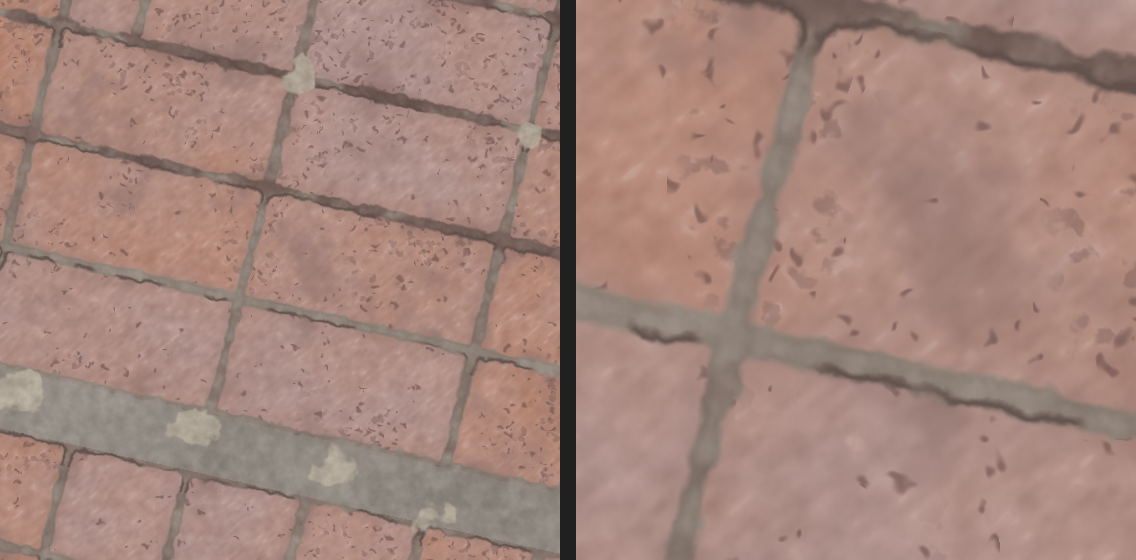
Left, the full canvas; right, a detail of the centre.
Write a Shadertoy shader that draws this texture.

```glsl
// Weathered clay paving: tilted courses of bricks, a wide mortar band and a row of half bricks.

// Layout, in canvas units (lattice steps) and lattice units (band, offsets)
const vec2 ANCHOR = vec2(0.427, 0.466);
const vec2 STEP_ACROSS = vec2(0.419, -0.094);
const vec2 STEP_UP = vec2(0.050, 0.198);
const float BAND_TOP = -1.04;
const float BAND_BOTTOM = -1.56;
const float HALF_BRICK_SHIFT = 0.03;
const float CUT_AT = 0.32;
const float JOINT = 0.0095;
const float CORNER = 0.007;
const float SOFTNESS = 0.003;

// Colours
const vec3 MAUVE = vec3(0.690, 0.575, 0.555);
const vec3 ORANGE = vec3(0.720, 0.530, 0.450);
const vec3 FLECK = vec3(0.770, 0.655, 0.620);
const vec3 GRIME = vec3(0.540, 0.425, 0.405);
const vec3 PIT = vec3(0.440, 0.325, 0.310);
const vec3 MORTAR = vec3(0.565, 0.515, 0.475);
const vec3 BAND_GREY = vec3(0.570, 0.540, 0.510);
const vec3 DARK_JOINT = vec3(0.455, 0.375, 0.350);
const vec3 LIME = vec3(0.700, 0.660, 0.600);

vec2 hash2(vec2 p) {
    vec3 q = fract(p.xyx * vec3(0.1031, 0.1030, 0.0973));
    q += dot(q, q.yzx + 33.33);
    return fract((q.xx + q.yz) * q.zy);
}

float noise(vec2 p) {
    vec2 i = floor(p), f = fract(p);
    f = f * f * (3.0 - 2.0 * f);
    float low = mix(hash2(i).x, hash2(i + vec2(1, 0)).x, f.x);
    float high = mix(hash2(i + vec2(0, 1)).x, hash2(i + vec2(1, 1)).x, f.x);
    return mix(low, high, f.y);
}

float fbm(vec2 p) {
    float sum = 0.0, gain = 0.53;
    for (int i = 0; i < 4; i++) {
        sum += gain * noise(p);
        p = mat2(1.6, 1.2, -1.2, 1.6) * p + 7.3;
        gain *= 0.5;
    }
    return sum;
}

// Cellular specks: one dot of random size in some of the cells
float specks(vec2 p, float density) {
    vec2 cell = floor(p);
    float cover = 0.0;
    for (int y = -1; y <= 1; y++)
    for (int x = -1; x <= 1; x++) {
        vec2 id = cell + vec2(x, y);
        vec2 pick = hash2(id + 61.7);
        float radius = mix(0.2, 0.5, pick.y);
        float dist = length(p - id - hash2(id));
        cover = max(cover, step(pick.x, density) * (1.0 - smoothstep(radius * 0.2, radius, dist)));
    }
    return cover;
}

float roundBox(vec2 p, vec2 halfSize, float r) {
    vec2 d = abs(p) - halfSize + r;
    return length(max(d, 0.0)) + min(max(d.x, d.y), 0.0) - r;
}

void mainImage(out vec4 fragColor, in vec2 fragCoord) {
    vec2 p = fragCoord / iResolution.y;
    vec2 q = inverse(mat2(STEP_ACROSS, STEP_UP)) * (p - ANCHOR);
    vec2 size = vec2(length(STEP_ACROSS), length(STEP_UP));
    float blur = max(SOFTNESS, 1.0 / iResolution.y);
    float broad = fbm(p * 7.0 + 3.1), middle = fbm(p * 22.0 + 14.0), fine = fbm(p * 60.0);

    // Brick cell: full bricks above the band, half-width bricks below it
    bool below = q.y < BAND_BOTTOM;
    float inBand = step(BAND_BOTTOM, q.y) * step(q.y, BAND_TOP);
    vec2 scale = vec2(below ? 0.5 : 1.0, 1.0);
    vec2 grid = vec2(q.x, q.y < 0.0 ? -q.y / BAND_TOP : q.y);
    if (below) grid = vec2((q.x + HALF_BRICK_SHIFT) / scale.x, q.y - BAND_BOTTOM - 1.0);
    vec2 cell = floor(grid), local = grid - cell;
    vec2 brickSize = size * scale;

    // Signed distance to the brick edge, chipped by noise
    float d = roundBox((local - 0.5) * brickSize, brickSize * 0.5 - JOINT, CORNER);
    if (cell == vec2(-1, 2)) d = max(d, JOINT - abs(local.x - CUT_AT) * size.x);
    float bandDist = min(BAND_TOP - q.y, q.y - BAND_BOTTOM) * size.y + JOINT;
    d = mix(d, bandDist, inBand);
    d += (fine - 0.5) * 0.013 + (middle - 0.5) * 0.009;

    // Clay: tint per brick, mottling and diagonal grain
    float centre = (cell.x + 0.5) * scale.x;
    float warmth = 0.32 + 0.2 * cos((cell.y + 0.6 * cell.x) * 1.6);
    warmth += 0.32 * smoothstep(0.5, 1.0, abs(centre - 0.1)) + 0.9 * (broad - 0.5);
    vec3 clay = mix(MAUVE, ORANGE, clamp(warmth, 0.0, 1.0));
    vec2 along = mat2(0.77, -0.64, 0.64, 0.77) * p;
    float grain = noise(along * vec2(70.0, 170.0)) - 0.5;
    clay += 0.10 * (fine - 0.5) + 0.045 * grain + 0.05 * (middle - 0.5);
    clay = mix(clay, FLECK, 0.5 * smoothstep(0.25, 0.45, grain) * smoothstep(0.45, 0.65, fine));

    // Grime, worn rims and clustered ragged pits
    float dirt = smoothstep(0.48, 0.75, 0.5 * middle + 0.5 * fbm(p * 9.0 + 21.0));
    float rim = smoothstep(-0.022, 0.0, d);
    clay = mix(clay, GRIME, 0.5 * dirt + 0.3 * rim * middle);
    float cluster = smoothstep(0.4, 0.75, noise(p * 9.0 + 5.0));
    vec2 ragged = vec2(noise(p * 110.0), noise(p * 110.0 + 40.0)) - 0.5;
    float pits = specks(p * vec2(58.0, 66.0) + 0.9 * ragged, 0.07 + 0.3 * cluster);
    pits = max(pits, cluster * smoothstep(0.62, 0.74, fine) * 0.6);
    clay = mix(clay, PIT, 0.65 * pits);

    // Mortar: pale low joints, brown upper bed joints, grey band
    float nearBed = 1.0 - smoothstep(0.05, 0.12, abs(q.y - round(q.y)));
    float brown = mix(0.35, smoothstep(0.2, 1.0, q.y), nearBed);
    vec3 mortar = mix(MORTAR, DARK_JOINT, brown * smoothstep(0.3, 0.55, middle));
    mortar = mix(mortar, BAND_GREY, inBand);
    mortar += 0.13 * (fine - 0.5) + 0.10 * (broad - 0.5);

    // Broken shadow line beneath each brick
    float underside = max(inBand * step(-1.3, q.y), (1.0 - inBand) * step(0.8, local.y));
    float crease = 1.0 - smoothstep(0.0, 0.006, abs(d - 0.003));
    float broken = smoothstep(0.35, 0.6, noise(p * 26.0 + 8.0));
    mortar = mix(mortar, DARK_JOINT * 0.8, crease * mix(0.1, 0.85, underside * broken));
    vec3 color = mix(clay, mortar, smoothstep(-blur, blur, d));

    // Lime lumps along the band and at the upper crossings
    float lump = length((q - vec2(round(q.x), 2.0)) * size) - 0.015;
    for (int i = 0; i < 4; i++) {
        float k = float(i);
        vec2 spot = vec2(-0.8 + 0.8 * k - 0.06 * k * k, -1.22 - 0.01 * k * k * k);
        lump = min(lump, length((q - spot) * size * vec2(0.9, 1.1)) - 0.036 + 0.004 * k);
    }
    lump += 0.11 * (fbm(p * 20.0 + 9.0) - 0.5);
    float lime = 1.0 - smoothstep(-0.007, 0.006, lump);
    color = mix(color, LIME + 0.2 * (fine - 0.5), 0.85 * lime);
    fragColor = vec4(color, 1.0);
}
```
